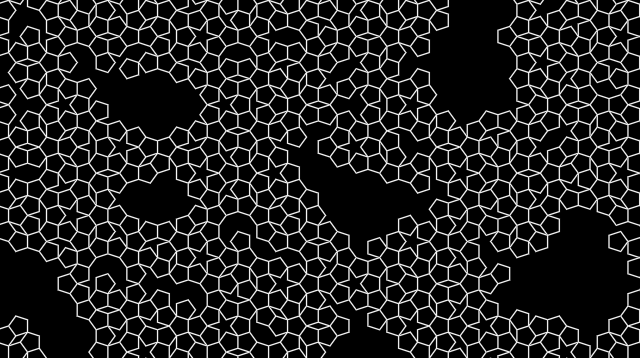
Give the GLSL for this pattern, as a WebGL 1 fragment shader.

```glsl
precision highp float;

uniform vec2 u_resolution;

// Values to tune; one unit is the distance between touching pentagons
const float UNITS_PER_HEIGHT = 21.1;
const float LINE_HALF_WIDTH = 0.038;
const float VOID_SIZE = 6.2;
const float VOID_LEVEL = -0.2;
const float DROP_CHANCE = 0.08;
const vec2 FIELD_OFFSET = vec2(37.3, 21.7);
const vec2 WINDOW_SHIFT = vec2(0.137, 0.291);
const vec3 BACKGROUND = vec3(0.0);
const vec3 LINE_COLOR = vec3(0.97);

// Cosines and sines of 72 and 144 degrees
const float C1 = 0.309017;
const float S1 = 0.951057;
const float C2 = -0.809017;
const float S2 = 0.587785;

// Four of the five lattice axes; the fifth is (1, 0)
const vec4 AXIS_X = vec4(C1, C2, C2, C1);
const vec4 AXIS_Y = vec4(S1, S2, -S2, -S1);
// The same axes in the hidden plane, at doubled angles
const vec4 HIDDEN_X = vec4(C2, C1, C1, C2);
const vec4 HIDDEN_Y = vec4(S2, -S1, S1, -S2);
const float WINDOW_APOTHEM = 1.309017;

float hash(vec2 p) {
    vec3 q = fract(vec3(p.xyx) * 0.1031);
    q += dot(q, q.yzx + 33.33);
    return fract((q.x + q.y) * q.z);
}

float cornerSlope(vec2 cell, vec2 offset) {
    float angle = 6.283185 * hash(cell);
    return dot(vec2(cos(angle), sin(angle)), offset);
}

float gradientNoise(vec2 p) {
    vec2 cell = floor(p);
    vec2 f = p - cell;
    vec2 t = f * f * f * (f * (f * 6.0 - 15.0) + 10.0);
    vec2 right = vec2(1.0, 0.0);
    vec2 up = vec2(0.0, 1.0);
    float low = mix(cornerSlope(cell, f), cornerSlope(cell + right, f - right), t.x);
    float high = mix(cornerSlope(cell + up, f - up), cornerSlope(cell + 1.0, f - 1.0), t.x);
    return mix(low, high, t.y);
}

// Largest projection onto the five pentagon normals
float pentagonReach(vec2 v) {
    float y = abs(v.y);
    return max(v.x, max(C1 * v.x + S1 * y, C2 * v.x + S2 * y));
}

bool isKept(vec2 center, vec4 n) {
    bool dropped = hash(n.xy + 7.0 * n.zw + 150.0) < DROP_CHANCE;
    return !dropped && gradientNoise(center / VOID_SIZE) > VOID_LEVEL;
}

// Distance to the nearest outline of a quasiperiodic pentagon packing
float outlineDistance(vec2 p) {
    vec4 slope = 0.4 * (AXIS_X * p.x + AXIS_Y * p.y
        + HIDDEN_X * WINDOW_SHIFT.x + HIDDEN_Y * WINDOW_SHIFT.y);
    float nearest = 1.0;

    // The two layers hold pentagons of opposite direction
    for (int layer = 0; layer < 2; layer++) {
        float level = 2.0 + float(layer);
        float facing = 1.0 - 2.0 * float(layer);
        vec4 base = floor(slope + level / 5.0);

        // Each coordinate of a nearby center has two possible values
        for (int i = 0; i < 16; i++) {
            vec4 n = base + mod(floor((float(i) + 0.5) / vec4(1.0, 2.0, 4.0, 8.0)), 2.0);
            float n0 = level - dot(n, vec4(1.0));
            vec2 center = vec2(n0 + dot(n, AXIS_X), dot(n, AXIS_Y));
            vec2 hidden = vec2(n0 + dot(n, HIDDEN_X), dot(n, HIDDEN_Y)) - WINDOW_SHIFT;
            float edge = abs(pentagonReach(facing * (p - center)) - 0.5);

            if (edge < nearest && pentagonReach(facing * hidden) < WINDOW_APOTHEM) {
                if (isKept(center, n)) nearest = edge;
            }
        }
    }
    return nearest;
}

void main() {
    float pixel = UNITS_PER_HEIGHT / u_resolution.y;
    vec2 p = (gl_FragCoord.xy - 0.5 * u_resolution) * pixel + FIELD_OFFSET;
    float inside = LINE_HALF_WIDTH - outlineDistance(p);
    float coverage = smoothstep(-0.7 * pixel, 0.7 * pixel, inside);
    gl_FragColor = vec4(mix(BACKGROUND, LINE_COLOR, coverage), 1.0);
}
```
